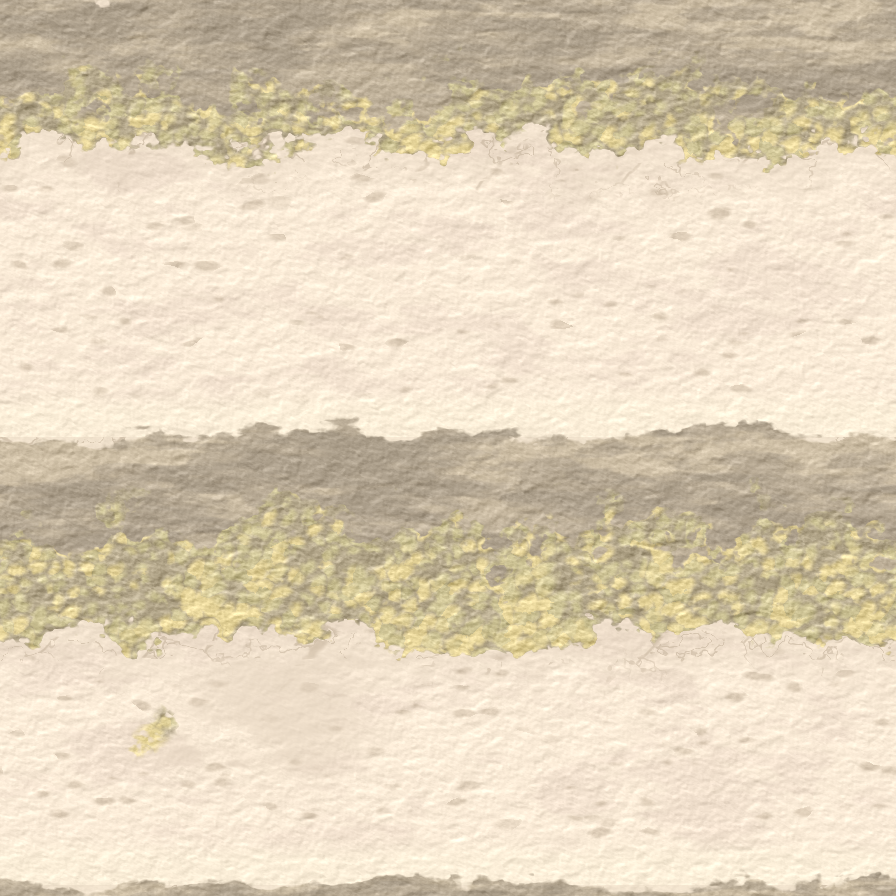
Write a Shadertoy shader that draws this texture.

```glsl
// Weathered pale stone steps: two treads split by shadowed risers with mossy feet.

const float TAU = 6.2831853;
const float STEP_HEIGHT = 0.5;

const vec3 CREAM      = vec3(0.985, 0.925, 0.845);
const vec3 ROSY       = vec3(0.930, 0.860, 0.790);
const vec3 LIP_LIGHT  = vec3(0.990, 0.940, 0.850);
const vec3 DUST       = vec3(0.890, 0.825, 0.745);
const vec3 FLECK      = vec3(0.760, 0.690, 0.600);
const vec3 RISER      = vec3(0.725, 0.670, 0.585);
const vec3 RISER_PALE = vec3(0.810, 0.750, 0.650);
const vec3 RISER_DARK = vec3(0.660, 0.610, 0.535);
const vec3 MOSS_GAP   = vec3(0.700, 0.650, 0.540);
const vec3 MOSS_OLIVE = vec3(0.810, 0.770, 0.590);
const vec3 MOSS_GOLD  = vec3(0.910, 0.840, 0.610);

vec3 hash3(vec2 p) {
    vec3 q = fract(p.xyx * vec3(0.1031, 0.1030, 0.0973));
    q += dot(q, q.yxz + 33.33);
    return fract((q.xxy + q.yzz) * q.zyx);
}

// Wrapping cellular noise: nearest distance, blended value, nearest id, border gap.
vec4 cells(vec2 uv, vec2 count) {
    vec2 p = uv * count, base = floor(p), f = p - base;
    float near = 9.0, second = 9.0, id = 0.0, total = 0.0, weight = 0.0;
    for (int y = -1; y <= 1; y++)
    for (int x = -1; x <= 1; x++) {
        vec2 g = vec2(x, y);
        vec3 h = hash3(mod(base + g, count) + 7.0);
        vec2 r = g + h.xy - f;
        float d = dot(r, r), w = exp(-7.0 * d);
        total += w * h.z;
        weight += w;
        if (d < near) { second = near; near = d; id = h.z; }
        else second = min(second, d);
    }
    return vec4(sqrt(near), total / weight, id, sqrt(second) - sqrt(near));
}

// Octaves of blended cells, centred on zero.
float mottle(vec2 uv, vec2 count) {
    float sum = 0.0, amp = 0.6;
    for (int i = 0; i < 4; i++) {
        sum += amp * (cells(uv, count).y - 0.5);
        count *= 2.0;
        amp *= 0.65;
    }
    return sum;
}

// Layered sines that wrap across the canvas.
float waves(float x, float seed) {
    return 0.5 * sin(TAU * 2.0 * x + seed)
         + 0.3 * sin(TAU * 5.0 * x + seed * 2.3)
         + 0.2 * sin(TAU * 9.0 * x + seed * 4.1);
}

// Soft spot with radii r around c.
float spot(vec2 uv, vec2 c, vec2 r) {
    return 1.0 - smoothstep(0.3, 1.0, length((uv - c) / r));
}

vec3 stoneColor(vec2 uv, float grain, float relief, float calm) {
    vec3 col = mix(CREAM, ROSY, 0.65 * smoothstep(-0.05, 0.3, grain));
    vec4 chip = cells(uv + 0.012 * grain, vec2(32.0, 72.0));
    float fleck = smoothstep(0.42, 0.12, chip.x + 0.5 * grain) * smoothstep(0.84, 0.92, chip.z);
    col = mix(col, FLECK, 0.5 * fleck * (1.0 - calm));
    return mix(col, LIP_LIGHT, 0.8 * calm) + 0.16 * relief;
}

vec3 riserColor(float streak, float clump, float relief, float depth) {
    vec3 col = mix(RISER, RISER_PALE, smoothstep(0.0, 0.28, streak + 0.4 * clump));
    col = mix(col, RISER_DARK, 0.8 * smoothstep(0.0, 0.25, -streak));
    col = mix(col, RISER_DARK, 0.4 * smoothstep(0.05, 0.12, depth));
    return col + 0.22 * relief;
}

vec3 mossColor(vec2 uv, float clump, float relief) {
    vec4 tuft = cells(uv + 0.02 * clump, vec2(58.0, 64.0));
    vec3 leaf = mix(MOSS_OLIVE, MOSS_GOLD, smoothstep(0.25, 0.8, tuft.z + 0.8 * clump));
    float body = smoothstep(0.8, 0.25, tuft.x - 0.7 * clump);
    return mix(MOSS_GAP, leaf, body) + 0.32 * relief;
}

void mainImage(out vec4 fragColor, in vec2 fragCoord) {
    vec2 uv = fragCoord / iResolution.xy;
    float grain  = mottle(uv, vec2(9.0, 24.0));
    float streak = mottle(uv + 0.37, vec2(7.0, 36.0));
    float clump  = mottle(uv + 0.61, vec2(22.0, 26.0));
    vec2 bumps = vec2(48.0, 76.0);
    float relief = mottle(uv, bumps) - mottle(uv + vec2(-0.002, 0.003), bumps);

    // Depth below the lip of the nearest step, negative on the tread above.
    float fall = 0.512 - uv.y;
    float row = floor((fall + 0.15) / STEP_HEIGHT);
    float odd = mod(row, 2.0);
    float depth = fall - row * STEP_HEIGHT;
    float lip = 0.008 * waves(uv.x, 2.0 + 3.0 * odd) + 0.035 * grain + 0.02 * clump;
    float mossTop = mix(0.105, 0.118, odd) + 0.016 * waves(uv.x, 0.7 + 2.6 * odd) + 0.12 * clump;
    float mossEnd = mix(0.222, 0.176, odd) + 0.015 * waves(uv.x, 1.4 + 3.7 * odd) + 0.06 * clump;

    // Tread with a clean bright nose, dusty foot and a worn patch.
    float calm = smoothstep(-0.06, -0.025, depth) * (1.0 - smoothstep(0.0, 0.03, depth));
    vec3 col = stoneColor(uv, grain, relief, calm);
    float foot = 1.0 - smoothstep(0.0, 0.07, depth - mossEnd);
    float worn = spot(uv + 0.1 * grain, vec2(0.31, 0.21), vec2(0.16, 0.11));
    col = mix(col, DUST, max(0.4 * foot * step(0.0, depth), 0.6 * worn));
    float crack = smoothstep(0.07, 0.01, cells(uv + 0.06 * clump, vec2(13.0, 18.0)).w);
    col = mix(col, FLECK, 0.6 * crack * foot * step(0.0, depth) * smoothstep(0.0, 0.12, streak));

    // Riser and moss over the tread.
    float edge = 0.003;
    float riser = smoothstep(-edge, edge, depth - lip) * smoothstep(-edge, edge, mossEnd - depth);
    col = mix(col, riserColor(streak, clump, relief, depth), riser);
    float moss = riser * smoothstep(-0.008, 0.008, depth - mossTop);
    float sprig = spot(uv + 0.06 * clump, vec2(0.178, 0.187), vec2(0.02, 0.022));
    col = mix(col, mossColor(uv, clump, relief), max(moss, sprig));

    fragColor = vec4(clamp(col, 0.0, 1.0), 1.0);
}
```
